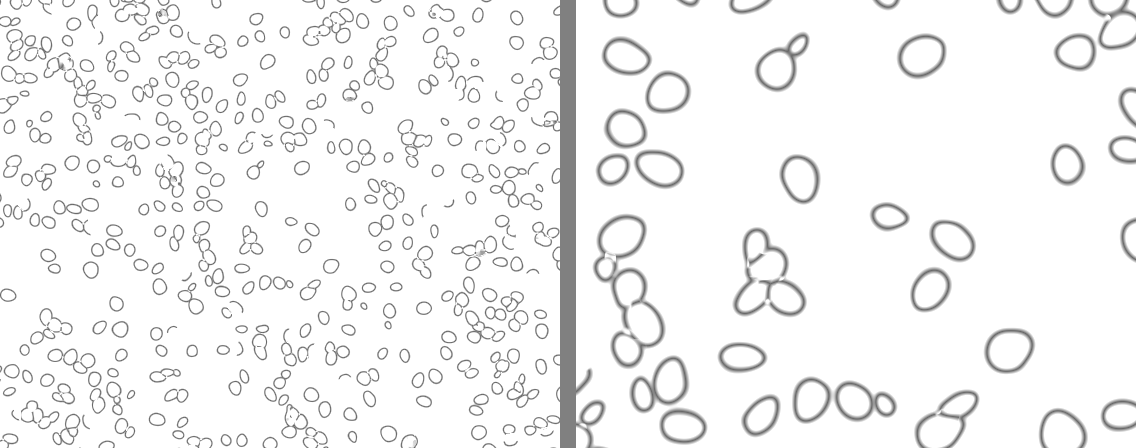
Left: the whole. Right: its middle third, enlarged.
A WebGL 2 fragment shader for this pattern:

```glsl
#version 300 es
precision highp float;
// Thin broken outlines of scattered oval grains, some fused into clumps, on white.

uniform vec2 u_resolution;
out vec4 fragColor;

// Lengths are fractions of the canvas height.
const float GRID = 0.047;
const float JITTER = 0.74;
const float OCCUPANCY = 0.67;
const float TWIN_CHANCE = 0.27;
const float TWIN_GAP = 0.0235;
const float RADIUS_MIN = 0.0118;
const float RADIUS_MAX = 0.0182;
const float FUSION = 0.003;
const float WOBBLE = 0.0022;
const float BROKEN_SHARE = 0.07;
const float LINE_HALF_WIDTH = 0.0027;
const float LINE_INK = 0.59;
const vec3 PAPER = vec3(1.0);
const float TAU = 6.2831853;

// Integer hash: three random values in 0..1 per lattice point and seed.
vec3 hash3(ivec2 cell, int seed) {
    uvec3 v = uvec3(ivec3(cell, seed)) * 1664525u + 1013904223u;
    v.x += v.y * v.z;
    v.y += v.z * v.x;
    v.z += v.x * v.y;
    v ^= v >> 16u;
    v.x += v.y * v.z;
    v.y += v.z * v.x;
    v.z += v.x * v.y;
    return vec3(v >> 8u) / 16777216.0;
}

// Smooth value noise with three independent channels.
vec3 noise3(vec2 p, int seed) {
    ivec2 i = ivec2(floor(p));
    vec2 f = fract(p);
    f = f * f * (3.0 - 2.0 * f);
    vec3 low = mix(hash3(i, seed), hash3(i + ivec2(1, 0), seed), f.x);
    vec3 high = mix(hash3(i + ivec2(0, 1), seed), hash3(i + ivec2(1, 1), seed), f.x);
    return mix(low, high, f.y);
}

vec2 rotate(vec2 p, float angle) {
    float c = cos(angle), s = sin(angle);
    return vec2(c * p.x + s * p.y, c * p.y - s * p.x);
}

float ellipseDistance(vec2 p, vec2 radii) {
    p += 1e-5;
    float k = length(p / radii);
    return k * (k - 1.0) / length(p / (radii * radii));
}

float smoothMin(float a, float b, float k) {
    float h = max(k - abs(a - b), 0.0) / k;
    return min(a, b) - 0.25 * h * h * k;
}

// Running result: fused outline, two nearest grains and arc visibility.
struct Field {
    float fused;
    float nearest;
    float second;
    float visible;
};

void addGrain(inout Field field, vec2 offset, float angle, vec3 shape) {
    float major = mix(RADIUS_MIN, RADIUS_MAX, shape.x);
    if (shape.z > 0.93) major *= 0.6;
    vec2 radii = major * vec2(1.0, mix(0.58, 0.92, shape.y));
    vec2 local = rotate(offset, angle);
    radii.y *= 1.0 + 0.12 * clamp(local.x / radii.x, -1.0, 1.0);
    float d = ellipseDistance(local, radii);
    field.fused = smoothMin(field.fused, d, FUSION);
    if (d < field.nearest) {
        field.second = field.nearest;
        field.nearest = d;
        float arc = smoothstep(-0.001, 0.001, local.y - 0.2 * radii.y);
        field.visible = shape.z < BROKEN_SHARE ? arc : 1.0;
    } else {
        field.second = min(field.second, d);
    }
}

void main() {
    vec2 uv = gl_FragCoord.xy / u_resolution.y;
    vec2 p = uv + WOBBLE * (noise3(uv * 65.0, 7).xy - 0.5);
    ivec2 home = ivec2(floor(p / GRID));
    Field field = Field(1.0, 1.0, 1.0, 1.0);

    // Scatter grains, some with a twin pressed against them.
    for (int y = -1; y <= 1; y++) {
        for (int x = -1; x <= 1; x++) {
            ivec2 cell = home + ivec2(x, y);
            vec3 place = hash3(cell, 1);
            float density = noise3(vec2(cell) * 0.27, 2).x - 0.5;
            if (place.z > OCCUPANCY + 0.6 * density) continue;
            vec2 center = (vec2(cell) + 0.5 + JITTER * (place.xy - 0.5)) * GRID;
            vec3 pose = hash3(cell, 3);
            float angle = TAU * pose.x;
            addGrain(field, p - center, angle, hash3(cell, 4));
            if (pose.y < TWIN_CHANCE + 0.5 * density) {
                float side = TAU * pose.z;
                vec2 twin = center + TWIN_GAP * vec2(cos(side), sin(side));
                addGrain(field, p - twin, angle + 0.6 * pose.z, hash3(cell, 5));
            }
        }
    }

    // Outlines break up where grains crowd; seams show in parts of clumps.
    float breakNoise = noise3(uv * 95.0, 6).x;
    float crowding = 1.0 - smoothstep(0.002, 0.005, field.second);
    float gap = crowding * smoothstep(0.6, 0.68, breakNoise);
    float outline = max(1.0 - abs(field.fused) / LINE_HALF_WIDTH, 0.0);
    outline *= field.visible * (1.0 - gap);
    float seam = max(1.0 - 0.5 * (field.second - field.nearest) / LINE_HALF_WIDTH, 0.0);
    seam *= smoothstep(0.0, 0.001, -field.fused) * smoothstep(0.45, 0.55, breakNoise);

    fragColor = vec4(PAPER - LINE_INK * max(outline, seam), 1.0);
}
```
